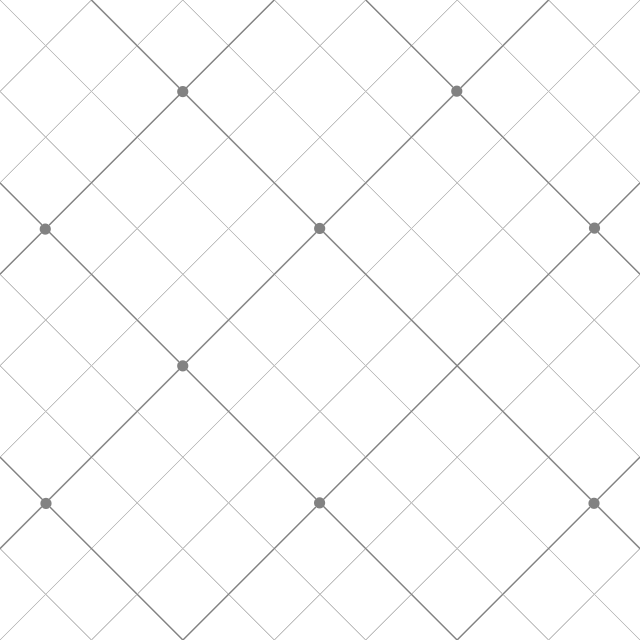
Reproduce this pattern procedurally as a Shadertoy shader.

```glsl
// Diagonal lattice of hairlines on white, every third line heavier, with round
// dots on the heavy crossings. Works in rotated axes: rounding finds the nearest
// line or crossing, and box-filtered coverage keeps sub-pixel lines even.

#define CELL (1.0 / 7.0)          // spacing of lines along the canvas edge
#define MAJOR_EVERY 3.0           // cells between heavy lines
#define THIN_WIDTH 0.0008
#define THICK_WIDTH 0.0023
#define DOT_RADIUS 0.0087
#define DOT_WOBBLE 0.001          // small misplacement of each dot
#define BARE_NODE vec2(3.0, 0.0)  // heavy crossing left without a dot
#define INK vec3(0.51)
#define PAPER vec3(1.0)

vec2 hash22(vec2 p) {
    vec3 q = fract(p.xyx * vec3(0.1031, 0.1030, 0.0973));
    q += dot(q, q.yzx + 33.33);
    return fract((q.xx + q.yz) * q.zy);
}

// Share of a pixel covered by a stripe whose centre lies at distance d
float stripe(float d, float width, float px) {
    vec2 edges = clamp(d + 0.5 * width * vec2(-1.0, 1.0), -0.5 * px, 0.5 * px);
    return (edges.y - edges.x) / px;
}

// Coverage by both families of diagonal lines; axes are in line spacings
float lattice(vec2 axes, float spacing, float width, float px) {
    vec2 d = (axes - round(axes)) * spacing * inversesqrt(2.0);
    return max(stripe(d.x, width, px), stripe(d.y, width, px));
}

// Canvas position of a heavy crossing
vec2 nodePosition(vec2 node) {
    vec2 diag = (node * MAJOR_EVERY + vec2(0.0, 1.0)) * CELL;
    return vec2(0.5 * (diag.x + diag.y), 1.0 + 0.5 * (diag.y - diag.x));
}

float dotCoverage(vec2 p, vec2 node, float px) {
    vec2 center = nodePosition(node);
    // Crossings on the lower border and the bare one carry no dot
    if (center.y < DOT_RADIUS || distance(node, BARE_NODE) < 0.5) return 0.0;
    center += DOT_WOBBLE * (2.0 * hash22(node + 17.0) - 1.0);
    return clamp(0.5 + (DOT_RADIUS - distance(p, center)) / px, 0.0, 1.0);
}

void mainImage(out vec4 fragColor, in vec2 fragCoord) {
    float px = 1.0 / min(iResolution.x, iResolution.y);
    vec2 p = fragCoord * px;

    // Diagonal axes: falling lines along x, rising lines along y
    vec2 fine = vec2(p.x + 1.0 - p.y, p.x - 1.0 + p.y) / CELL;
    vec2 coarse = (fine - vec2(0.0, 1.0)) / MAJOR_EVERY;

    // Lines, then dots
    float ink = lattice(fine, CELL, THIN_WIDTH, px);
    ink = max(ink, lattice(coarse, CELL * MAJOR_EVERY, THICK_WIDTH, px));
    ink = max(ink, dotCoverage(p, round(coarse), px));

    fragColor = vec4(mix(PAPER, INK, ink), 1.0);
}
```
